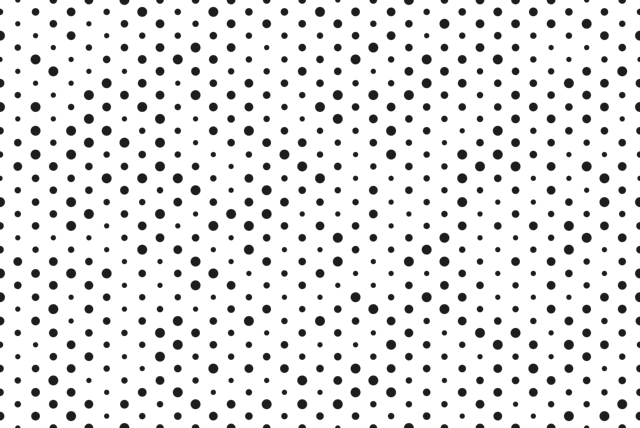
Reproduce this pattern procedurally as a Shadertoy shader.

```glsl
// Staggered grid of near-black dots in five sizes on white.
// Two 18 x 18 lattices, offset by half a cell, each give the nearest dot;
// an integer hash of the wrapped cell index picks its size, so the sheet tiles.

const float REPEATS = 18.0;

// Random value in 0..1 for a whole-numbered cell of one lattice
float hashCell(vec2 cell, int lattice) {
    uint n = uint(cell.x) + 18u * uint(cell.y) + 324u * uint(lattice) + 71u;
    n = (n ^ (n >> 16)) * 0x7feb352du;
    n = (n ^ (n >> 15)) * 0x846ca68bu;
    n ^= n >> 16;
    return float(n & 0xffffu) / 65536.0;
}

// Dot radius in cell heights, in five even steps
float dotRadius(vec2 cell, int lattice) {
    float level = floor(5.0 * hashCell(cell, lattice));
    return mix(0.109, 0.207, level / 4.0);
}

void mainImage(out vec4 fragColor, in vec2 fragCoord) {
    vec2 grid = fragCoord / iResolution.xy * REPEATS;
    vec2 cellShape = vec2(iResolution.x / iResolution.y, 1.0);
    float pixel = REPEATS / iResolution.y;

    // Signed distance to the nearest dot of either lattice
    float dist = 1.0;
    for (int lattice = 0; lattice < 2; lattice++) {
        vec2 shift = lattice == 0 ? vec2(0.5, 0.0) : vec2(0.0, 0.5);
        vec2 local = grid - shift;
        vec2 cell = floor(local + 0.5);
        float radius = dotRadius(mod(cell, REPEATS), lattice);
        dist = min(dist, length((local - cell) * cellShape) - radius);
    }

    // Ink over paper with a soft edge
    float ink = 1.0 - smoothstep(-0.8 * pixel, 0.8 * pixel, dist);
    vec3 color = mix(vec3(1.0), vec3(0.12, 0.11, 0.11), ink);
    fragColor = vec4(color, 1.0);
}
```
